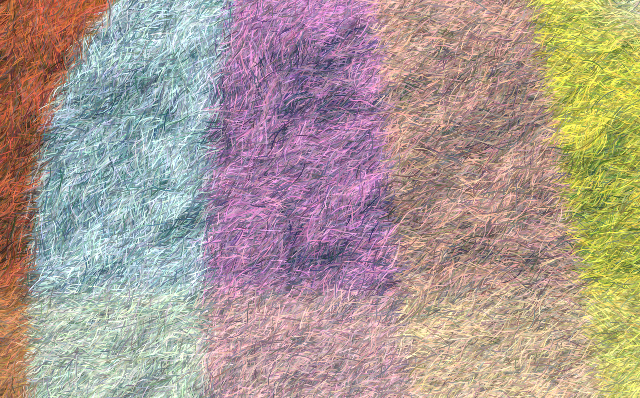
This texture is drawn by a Shadertoy shader. Its source:

```glsl
// Brushed woollen blanket: soft colour stripes covered in fine, combed hairs.

const int HAIR_LAYERS = 20;

vec3 hash3(vec2 cell, float seed) {
    vec3 h = fract(vec3(cell.xyx) * vec3(0.1031, 0.1030, 0.0973) + seed * 0.137);
    h += dot(h, h.yxz + 33.33);
    return fract((h.xxy + h.yzz) * h.zyx);
}

float valueNoise(vec2 p) {
    vec2 i = floor(p), f = fract(p);
    f = f * f * (3.0 - 2.0 * f);
    float low = mix(hash3(i, 1.0).x, hash3(i + vec2(1, 0), 1.0).x, f.x);
    float high = mix(hash3(i + vec2(0, 1), 1.0).x, hash3(i + vec2(1, 1), 1.0).x, f.x);
    return mix(low, high, f.y);
}

float softBlob(vec2 uv, vec2 centre, vec2 radius) {
    vec2 d = (uv - centre) / radius;
    return exp(-dot(d, d));
}

float stripeEdge(float x, float edge) {
    return smoothstep(edge - 0.014, edge + 0.014, x);
}

// Blends five values across the curved stripe borders.
vec3 acrossStripes(vec2 uv, vec3 rust, vec3 ice, vec3 mauve, vec3 clay, vec3 lemon) {
    float v = uv.y;
    vec3 c = mix(rust, ice, stripeEdge(uv.x, 0.045 + 0.135 * v * v * v * v));
    c = mix(c, mauve, stripeEdge(uv.x, 0.32 + 0.045 * v * v * v));
    c = mix(c, clay, stripeEdge(uv.x, 0.64 - 0.055 * v));
    return mix(c, lemon, stripeEdge(uv.x, 0.94 - 0.107 * v));
}

vec3 hairColour(vec2 uv) {
    vec3 upper = acrossStripes(uv, vec3(0.82, 0.42, 0.28), vec3(0.83, 0.93, 0.95),
        vec3(0.91, 0.62, 0.83), vec3(0.95, 0.74, 0.66), vec3(0.97, 0.93, 0.36));
    vec3 lower = acrossStripes(uv, vec3(0.85, 0.57, 0.38), vec3(0.88, 0.94, 0.85),
        vec3(0.96, 0.76, 0.76), vec3(0.99, 0.86, 0.70), vec3(0.97, 0.93, 0.50));
    vec3 c = mix(lower, upper, smoothstep(0.23, 0.31, uv.y));
    return mix(c, vec3(0.93, 0.90, 0.74), softBlob(uv, vec2(1.0, 1.0), vec2(0.07, 0.09)));
}

vec3 shadeColour(vec2 uv) {
    vec3 c = acrossStripes(uv, vec3(0.24, 0.19, 0.14), vec3(0.25, 0.39, 0.43),
        vec3(0.25, 0.26, 0.37), vec3(0.33, 0.31, 0.32), vec3(0.35, 0.43, 0.22));
    vec3 warm = c * 0.75 + vec3(0.19, 0.16, 0.12);
    return mix(warm, c, smoothstep(0.20, 0.32, uv.y));
}

// Hollows where the pile parts and the darker ground shows.
float hollows(vec2 uv, vec2 p) {
    float d = 0.6 * softBlob(uv, vec2(0.49, 0.79), vec2(0.06, 0.10));
    d += 0.4 * softBlob(uv, vec2(0.38, 0.67), vec2(0.06, 0.07));
    d += 0.4 * softBlob(uv, vec2(0.22, 0.76), vec2(0.12, 0.06));
    d += 0.4 * softBlob(uv, vec2(0.03, 0.70), vec2(0.07, 0.12));
    d += 0.3 * softBlob(uv, vec2(0.01, 0.37), vec2(0.05, 0.12));
    d += 0.3 * softBlob(uv, vec2(0.49, 0.38), vec2(0.12, 0.08));
    d += 0.2 * softBlob(uv, vec2(0.75, 0.37), vec2(0.12, 0.08));
    d += 0.3 * softBlob(uv, vec2(0.93, 0.48), vec2(0.05, 0.18));
    vec2 along = vec2(0.86 * p.x + 0.51 * p.y, 0.86 * p.y - 0.51 * p.x);
    float clumps = 0.35 * valueNoise(along * vec2(10, 20)) + 0.35 * valueNoise(along * vec2(22, 50) + 7.0);
    clumps += 0.3 * valueNoise(along * vec2(45, 105) + 19.0);
    float lit = 0.22 * smoothstep(0.78, 1.0, uv.y) + 0.10 * (1.0 - smoothstep(0.22, 0.30, uv.y));
    return clamp(d * (0.2 + clumps) + 1.5 * (clumps - 0.48) - lit, -0.35, 0.8);
}

float combAngle(vec2 uv, vec2 p) {
    float steep = 0.4 * smoothstep(0.7, 1.0, uv.y) * (1.0 - smoothstep(0.45, 0.65, uv.x));
    float lean = mix(0.66, 0.34, smoothstep(0.5, 0.75, uv.x));
    return lean + steep + 0.9 * (valueNoise(p * 6.0 + 3.0) - 0.5) + 0.8 * (valueNoise(p * 17.0) - 0.5);
}

// Lays one grid of short, bent hairs over the colour beneath.
vec3 layHairs(vec3 ground, vec2 p, float aspect, float pixel, float cell, float seed, float lift) {
    vec2 home = floor(p / cell);
    float width = 0.0012, soft = 0.38 * pixel;
    for (int j = -1; j <= 1; j++)
    for (int i = -1; i <= 1; i++) {
        vec2 id = home + vec2(i, j);
        vec3 place = hash3(id, seed), look = hash3(id + 71.0, seed);
        vec2 root = (id + place.xy) * cell, d = p - root;
        vec2 uv = root / vec2(aspect, 1.0);
        float angle = combAngle(uv, root) + 1.7 * (place.z - 0.5);
        vec2 dir = vec2(cos(angle), sin(angle));
        float t = dot(d, dir) / (0.9 * cell);
        float bend = 0.6 * (look.x - 0.5) * cell * t * t;
        float side = abs(dot(d, vec2(-dir.y, dir.x)) - bend);
        float cover = 1.0 - smoothstep(max(width - soft, 0.0), width + soft, side);
        cover *= 1.0 - smoothstep(0.7, 1.0, abs(t));
        if (cover > 0.004) {
            vec2 dyed = uv + 0.03 * (look.zx - 0.5);
            float tone = 0.08 + 1.0 * look.y + 0.12 * lift - 0.65 * hollows(uv, root);
            vec3 hair = mix(shadeColour(dyed), hairColour(dyed), clamp(tone, -0.1, 1.1));
            hair += 0.16 * (hash3(id + 23.0, seed) - 0.5);
            hair = mix(hair, vec3(0.40, 0.50, 0.60), 0.4 * step(look.z, 0.12));
            ground = mix(ground, hair, 0.95 * cover);
        }
    }
    return ground;
}

void mainImage(out vec4 fragColor, in vec2 fragCoord) {
    float pixel = 1.0 / iResolution.y, aspect = iResolution.x * pixel;
    vec2 p = fragCoord * pixel, uv = p / vec2(aspect, 1.0);
    float depth = 0.5 - 0.7 * hollows(uv, p) + 0.9 * (valueNoise(p * 140.0) - 0.5);
    vec3 colour = mix(shadeColour(uv), hairColour(uv), clamp(depth, 0.0, 1.0));
    for (int k = 0; k < HAIR_LAYERS; k++) {
        float lift = float(k) / float(HAIR_LAYERS - 1);
        float cell = 0.021 + 0.022 * fract(float(k) * 0.618);
        colour = layHairs(colour, p, aspect, pixel, cell, float(k) + 2.0, lift);
    }
    // Fine glints and gaps between neighbouring hairs.
    vec2 grain = vec2(0.83 * p.x + 0.56 * p.y, 0.83 * p.y - 0.56 * p.x);
    colour *= 1.0 + 0.25 * (valueNoise(grain * vec2(90, 210)) - 0.5);
    fragColor = vec4(clamp(colour, 0.0, 1.0), 1.0);
}
```
